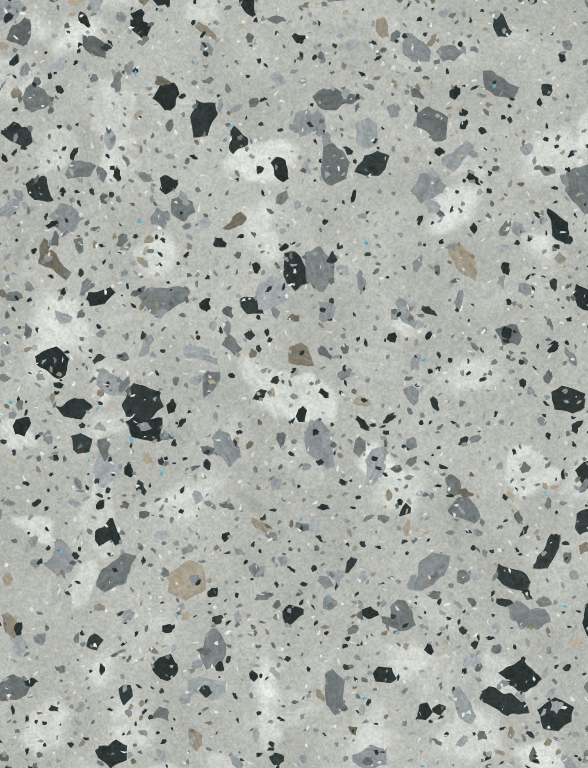
Give the GLSL for this texture, as a Shadertoy shader.

```glsl
// Terrazzo: pale cement with cloudy quartz, grey and black stone chips and bright flakes.

#define BASE_COLOR  vec3(0.715, 0.728, 0.702)
#define PALE_COLOR  vec3(0.870, 0.885, 0.862)
#define LIGHT_GREY  vec3(0.660, 0.675, 0.670)
#define DEEP_GREY   vec3(0.385, 0.405, 0.395)
#define BLACK_STONE vec3(0.165, 0.200, 0.195)
#define WARM_TINT   vec3(1.070, 0.990, 0.890)
#define COOL_TINT   vec3(0.985, 1.000, 1.020)
#define DARK_SHARE  0.29
#define ROUGHNESS   0.10
#define GRAIN       0.10

const int QUARTZ = 0, STONE = 1, FLAKE = 2;
const float TAU = 6.28318;
const float SIDES = 6.0;

// Integer hash: three random values in 0..1 per lattice point
vec3 hash3(vec3 p) {
    uvec3 v = uvec3(ivec3(floor(p)) + 4096) * 1664525u + 1013904223u;
    v.x += v.y * v.z; v.y += v.z * v.x; v.z += v.x * v.y;
    v ^= v >> 16u;
    v.x += v.y * v.z; v.y += v.z * v.x; v.z += v.x * v.y;
    return vec3(v >> 8u) / 16777216.0;
}

// Two independent channels of smooth value noise
vec2 noise(vec2 p, float seed) {
    vec2 i = floor(p), f = fract(p);
    f = f * f * (3.0 - 2.0 * f);
    vec2 a = hash3(vec3(i, seed)).xy;
    vec2 b = hash3(vec3(i + vec2(1, 0), seed)).xy;
    vec2 c = hash3(vec3(i + vec2(0, 1), seed)).xy;
    vec2 d = hash3(vec3(i + 1.0, seed)).xy;
    return mix(mix(a, b, f.x), mix(c, d, f.x), f.y);
}

// Irregular convex polygon of about unit radius
float polygon(vec2 q, vec3 id) {
    float d = length(q) - 1.15;
    for (float k = 0.0; k < SIDES; k++) {
        vec3 h = hash3(id + vec3(0, 0, 20.0 + k));
        float a = (k + 0.5 * h.x) * TAU / SIDES;
        d = max(d, dot(q, vec2(cos(a), sin(a))) - mix(0.55, 1.0, h.y));
    }
    return d;
}

// Colour of one chip, by kind
vec3 chipColor(int kind, vec3 h) {
    if (kind == QUARTZ) return mix(BASE_COLOR - 0.035, PALE_COLOR, h.x);
    if (kind == FLAKE) {
        vec3 white = vec3(0.90, 0.92, 0.90) - 0.10 * h.y;
        if (h.x < 0.03) return vec3(0.40, 0.68, 0.80);
        return h.x < 0.14 ? vec3(0.90, 0.82, 0.78) : white;
    }
    if (h.x < DARK_SHARE) return BLACK_STONE + 0.06 * h.y * h.y;
    return mix(LIGHT_GREY, DEEP_GREY, h.y) * (h.z < 0.2 ? WARM_TINT : COOL_TINT);
}

// Paints one layer of chips, one candidate per jittered grid cell.
// The size range is relative to the cell.
void scatter(inout vec3 color, vec2 p, int kind, float cell, float share,
             vec2 sizes, float stretch, float seed) {
    vec2 g = p / cell;
    g += (noise(g * 5.0, seed) - 0.5) * ROUGHNESS;
    float pixel = max(0.6 / iResolution.x, 0.001);
    for (int j = -1; j <= 1; j++)
    for (int i = -1; i <= 1; i++) {
        vec2 corner = floor(g) + vec2(i, j);
        vec3 id = vec3(corner, seed);
        vec3 place = hash3(id);
        if (place.z > share) continue;
        vec3 shape = hash3(id + vec3(0, 0, 1));
        vec3 tone = hash3(id + vec3(0, 0, 2));

        // Local frame: random turn, stretch and size
        float a = shape.x * TAU, c = cos(a), s = sin(a);
        float aspect = mix(1.0, stretch, shape.y);
        float size = mix(sizes.x, sizes.y, shape.z);
        vec2 q = g - corner - mix(vec2(0.12), vec2(0.88), place.xy);
        q = mat2(c, -s, s, c) * q * vec2(1.0 / aspect, aspect) / size;
        if (length(q) > 1.8) continue;

        float d = polygon(q, id) * size * cell / aspect;
        float soft = kind == QUARTZ ? mix(0.003, 0.016, tone.y) : pixel;
        float cover = 1.0 - smoothstep(-soft, soft, d);

        // Faint streaks along the chip
        vec3 chip = chipColor(kind, tone);
        float streak = noise(q * vec2(1.5, 5.0) + 40.0 * tone.xy, seed).x - 0.5;
        chip += streak * (kind == STONE && tone.x < DARK_SHARE ? 0.03 : 0.07);
        color = mix(color, chip, cover);
    }
}

void mainImage(out vec4 fragColor, in vec2 fragCoord) {
    vec2 p = fragCoord / iResolution.x;

    // Cement with faint clouds
    vec3 color = BASE_COLOR + 0.06 * (noise(p * 14.0, 90.0).x - 0.5);

    // Chips from the largest to the finest
    scatter(color, p, QUARTZ, 0.120, 0.75, vec2(0.22, 0.50), 1.5, 100.0);
    scatter(color, p, STONE,  0.075, 0.47, vec2(0.18, 0.48), 1.5, 200.0);
    scatter(color, p, STONE,  0.038, 0.48, vec2(0.13, 0.34), 1.5, 300.0);
    scatter(color, p, STONE,  0.018, 0.42, vec2(0.12, 0.33), 1.5, 400.0);
    scatter(color, p, FLAKE,  0.022, 0.32, vec2(0.06, 0.19), 1.8, 500.0);

    // Fine grain, weaker on the dark chips
    float grain = noise(p * 330.0, 91.0).x + 0.5 * noise(p * 130.0, 92.0).x - 0.75;
    color += grain * GRAIN * mix(0.4, 1.0, color.g);
    fragColor = vec4(clamp(color, 0.0, 1.0), 1.0);
}
```
